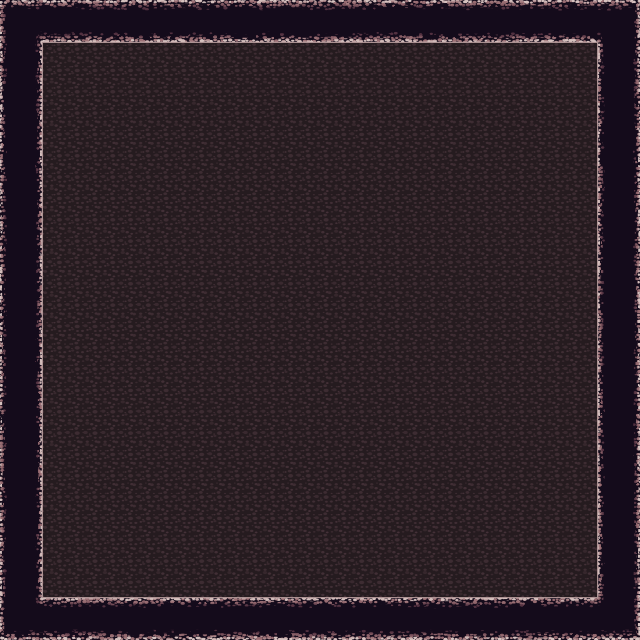
A Shadertoy shader for this pattern:

```glsl
// A dark field of small repeating pebbles inside a deep purple frame.
// Pebbles are cellular noise with a wrapped hash; a finer, unwrapped layer
// makes the pink fringes that thin out from the rim and from the inner line.

#define FIELD_HALF 0.4340
#define LINE_WIDTH 0.0016
#define TILES vec2(36.0, 30.0)
#define TILE_CELLS vec2(4.0, 5.0)
#define FRINGE_CELLS vec2(180.0)
#define FRINGE_WIDTH vec2(0.0125, 0.0185)
#define JITTER 0.7
#define BIG_ROW 3.0

const vec3 GROUND = vec3(0.145, 0.107, 0.122);
const vec3 STONE = vec3(0.245, 0.175, 0.200);
const vec3 FRAME = vec3(0.078, 0.042, 0.105);
const vec3 PLUM = vec3(0.32, 0.19, 0.25);
const vec3 ROSE = vec3(0.60, 0.43, 0.45);
const vec3 PALE = vec3(0.84, 0.76, 0.75);

vec3 hash3(vec2 p) {
    vec3 q = fract(vec3(p.xyx) * vec3(0.1031, 0.1030, 0.0973));
    q += dot(q, q.yxz + 33.33);
    return fract((q.xxy + q.yzz) * q.zyx);
}

// Nearest flattened pebble: x = signed distance in cells, y = random shade
vec2 pebbles(vec2 g, vec2 wrap, float smallest, float largest) {
    vec2 nearest = vec2(9.0, 0.0);
    for (int j = -1; j <= 1; j++) {
        for (int i = -1; i <= 1; i++) {
            vec2 cell = floor(g) + vec2(i, j);
            vec2 id = mod(cell, wrap);
            vec3 h = hash3(id + 7.0);
            vec2 offset = g - cell - 0.5 - JITTER * (h.xy - 0.5);
            float radius = mix(smallest, largest, h.z);
            radius *= id.y == BIG_ROW ? 1.2 : 1.0;
            float d = length(offset * vec2(0.85, 1.15)) - radius;
            if (d < nearest.x) nearest = vec2(d, fract(h.x * 5.3 + h.y * 3.7));
        }
    }
    return nearest;
}

float cover(float d, float blur) {
    return smoothstep(0.5 * blur, -0.5 * blur, d);
}

void mainImage(out vec4 fragColor, in vec2 fragCoord) {
    vec2 uv = fragCoord / iResolution.xy;
    float pixel = 1.0 / min(iResolution.x, iResolution.y);
    vec2 fromCentre = abs(uv - 0.5);

    // Pebbled field
    vec2 fieldCells = TILES * TILE_CELLS;
    vec2 stone = pebbles(uv * fieldCells, TILE_CELLS, 0.12, 0.43);
    float stoneMask = cover(stone.x, 1.3 * fieldCells.y * pixel);
    vec3 field = mix(GROUND, STONE * mix(0.86, 1.1, stone.y), stoneMask);

    // Fringe strength: 1 at the rim or inner line, 0 away from both
    vec2 rimSteps = (0.5 - fromCentre) / FRINGE_WIDTH;
    vec2 lineSteps = max(fromCentre - FIELD_HALF, 0.0) / FRINGE_WIDTH;
    float rim = 1.0 - min(rimSteps.x, rimSteps.y);
    float inner = 1.0 - length(lineSteps);
    float strength = clamp(max(rim, inner), 0.0, 1.0);

    // Fringe pebbles grow, multiply and brighten with strength
    vec2 grain = pebbles(uv * FRINGE_CELLS, vec2(4096.0), 0.22, 0.46);
    float grainMask = cover(grain.x - 0.16 * strength, 1.3 * FRINGE_CELLS.y * pixel);
    grainMask *= smoothstep(grain.y - 0.1, grain.y + 0.1, 1.4 * strength - 0.15);
    float light = clamp(strength + 0.5 * (grain.y - 0.5), 0.0, 1.0);
    vec3 grainColor = mix(PLUM, ROSE, smoothstep(0.1, 0.65, light));
    grainColor = mix(grainColor, PALE, smoothstep(0.65, 1.0, light));
    vec3 frame = mix(FRAME, grainColor, grainMask);

    // Join both parts, then draw the thin pale line between them
    float edge = max(fromCentre.x, fromCentre.y) - FIELD_HALF;
    vec3 color = mix(frame, field, cover(edge, pixel));
    float lineMask = cover(abs(edge) - 0.5 * LINE_WIDTH, pixel);
    color = mix(color, mix(ROSE, PALE, 0.65), lineMask);

    fragColor = vec4(color, 1.0);
}
```
